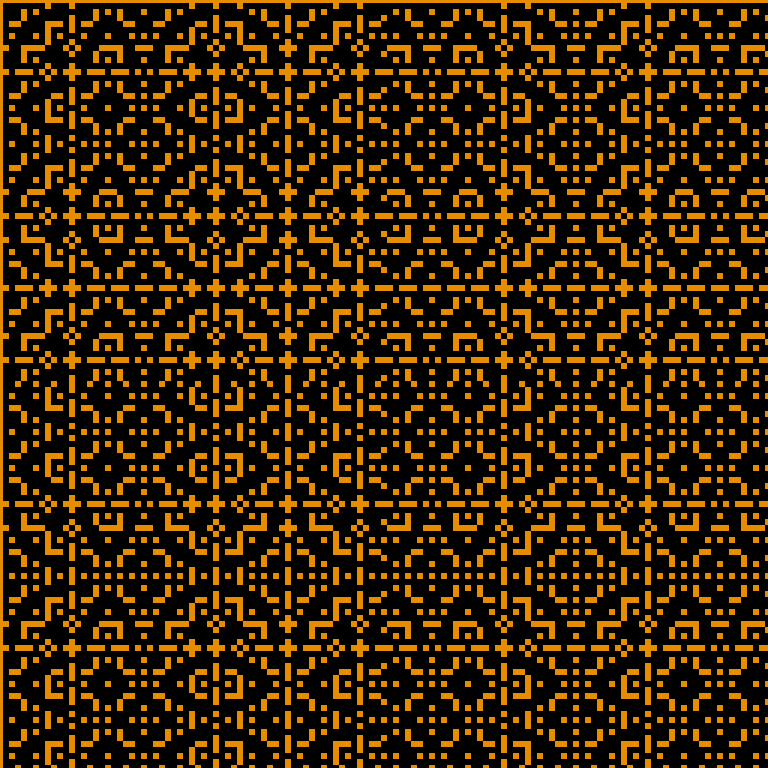
Reproduce this pattern procedurally as a WebGL 2 fragment shader.

```glsl
#version 300 es
precision highp float;
precision highp int;
// Number lattice: each square cell is lit or dark from the product of its column
// and row, counted from the upper left. The product's factors of two and three
// decide, which makes broken rulings, brackets and dots around multiples of 12.

#define CELLS 128.0                      // cells across the canvas
#define MIN_TWOS 2                       // fewest factors of two in a lit cell
#define MAX_TWOS 6                       // factors of two are counted up to here
#define INK vec3(0.90, 0.55, 0.0)
#define GROUND vec3(0.0)

uniform vec2 u_resolution;
out vec4 fragColor;

// Number of times two divides n, capped; zero reaches the cap.
int countTwos(int n) {
    int twos = 0;
    for (int i = 0; i < MAX_TWOS; i++) {
        if ((n & 1) != 0) break;
        n >>= 1;
        twos++;
    }
    return twos;
}

// Lit when an even count of twos meets a multiple of three, or neither holds.
float cellLit(vec2 cell) {
    int product = int(cell.x) * int(cell.y);
    int twos = countTwos(product);
    bool evenTwos = (twos & 1) == 0;
    bool threefold = product % 3 == 0;
    return twos >= MIN_TWOS && evenTwos == threefold ? 1.0 : 0.0;
}

// Average of the cells under one pixel, for smooth edges at any size.
float latticeCoverage(vec2 position, float pixelSize) {
    float reach = 0.5 * min(pixelSize, 1.0);
    vec2 low = max(floor(position - reach + 0.5), 0.0);
    vec2 high = max(floor(position + reach + 0.5), 0.0);
    vec2 share = clamp((position + reach + 0.5 - high) / (2.0 * reach), 0.0, 1.0);
    float upper = mix(cellLit(low), cellLit(vec2(high.x, low.y)), share.x);
    float lower = mix(cellLit(vec2(low.x, high.y)), cellLit(high), share.x);
    return mix(upper, lower, share.y);
}

void main() {
    // Cell zero is centred on the left and top edges, so only half of it shows.
    float pixelSize = CELLS / min(u_resolution.x, u_resolution.y);
    vec2 fromTopLeft = vec2(gl_FragCoord.x, u_resolution.y - gl_FragCoord.y);
    float lit = latticeCoverage(fromTopLeft * pixelSize, pixelSize);
    fragColor = vec4(mix(GROUND, INK, lit), 1.0);
}
```
